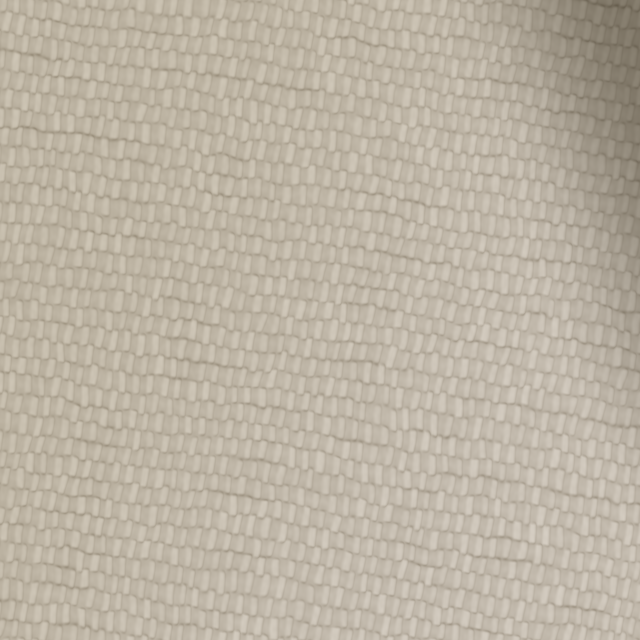
Reproduce this texture procedurally as a WebGL 2 fragment shader.

```glsl
#version 300 es
precision highp float;

uniform vec2 u_resolution;
out vec4 fragColor;

float hash(vec2 p) {
  p = fract(p * vec2(0.1931, 0.3719));
  p += dot(p, p.yx + 23.47);
  return fract((p.x + p.y) * p.x * 7.31);
}

vec2 gradientAt(vec2 cell) {
  float angle = 6.2832 * hash(cell);
  return vec2(cos(angle), sin(angle));
}

// Gradient noise, about -0.7 to 0.7
float noise(vec2 p) {
  vec2 i = floor(p), f = p - i;
  vec2 u = f * f * f * (f * (f * 6.0 - 15.0) + 10.0);
  vec2 e = vec2(1.0, 0.0);
  float low = mix(dot(gradientAt(i), f), dot(gradientAt(i + e), f - e), u.x);
  float high = mix(dot(gradientAt(i + e.yx), f - e.yx), dot(gradientAt(i + 1.0), f - 1.0), u.x);
  return mix(low, high, u.y);
}

// Brightness of the plain weave: long warp beads, staggered row by row
float weave(vec2 p) {
  vec2 q = p * vec2(44.0, 34.0);
  q += vec2(0.26, 0.22) * vec2(noise(q * 0.6), noise(q * 0.6 + 37.0));
  float bead = 0.0, rim = 0.0, pit = 0.0;

  // Beads reach past their row, so the rows above and below count too
  for (int k = -1; k <= 1; k++) {
    float row = floor(q.y) + float(k);
    float x = q.x + 0.5 * mod(row, 2.0);
    vec2 cell = vec2(floor(x), row);
    float vary = hash(cell + 61.0);
    float shift = hash(cell + 17.0) - 0.5;
    vec2 f = vec2(x - cell.x - 0.5 - 0.08 * shift, (q.y - row - 0.5 + 0.16 * shift) * 1.3);
    vec2 d = abs(f) - vec2(0.19 + 0.06 * vary, 0.58 + 0.12 * vary) + 0.19;
    float dist = length(max(d, 0.0)) + min(max(d.x, d.y), 0.0) - 0.19;
    bead = max(bead, smoothstep(0.11, -0.17, dist) * (0.7 + 0.4 * vary));

    // Shade along the right flank, and small pits at the bead ends
    rim = max(rim, exp(-pow((dist - 0.05) / 0.07, 2.0)) * smoothstep(-0.1, 0.22, f.x));
    vec2 end = vec2(f.x - 0.06, abs(f.y) - 0.68) / vec2(0.2, 0.1);
    pit = max(pit, exp(-dot(end, end)) * (0.35 + 0.65 * hash(cell + 83.0)));
  }

  // Some stretches of a row open into a longer dark seam
  float open = smoothstep(0.05, 0.4, noise(vec2(q.x * 0.17, floor(q.y + 0.5) * 0.73 + 11.0)));
  float seam = abs(fract(q.y + 0.5) - 0.5);
  float seamLine = exp(-seam * seam * 110.0) * open * (1.0 - 0.6 * bead);
  float weft = 0.70 + 0.05 * cos(6.2832 * q.y + 3.1416);
  return mix(weft, 1.0, bead) - 0.15 * rim - 0.32 * pit - 0.24 * seamLine;
}

void main() {
  vec2 uv = gl_FragCoord.xy / u_resolution;

  // Cloth is turned clockwise and gently stretched out of true
  float turn = 0.145 + 0.03 * (uv.x - 0.5);
  vec2 p = mat2(cos(turn), sin(turn), -sin(turn), cos(turn)) * (uv - 0.5);
  p += 0.012 * vec2(noise(uv * 4.0 + 5.0), noise(uv * 4.0 + 19.0));

  float light = weave(p + 2.0);
  light += 0.10 * noise(uv * vec2(140.0, 90.0)) + 0.07 * noise(uv * 22.0);
  vec3 color = mix(vec3(0.60, 0.56, 0.49), vec3(0.80, 0.77, 0.715), light);

  // Cooler, brighter cloth toward the lower right
  float glow = smoothstep(0.3, 1.3, uv.x + 0.6 * (1.0 - uv.y));
  color *= mix(vec3(0.985, 0.98, 0.965), vec3(1.02, 1.02, 1.035), glow);

  // Soft fold shadow in the upper right
  float foldDist = uv.x - 0.80 - 0.38 * (1.0 - uv.y) + 0.03 * noise(uv * 3.0);
  float shadow = smoothstep(-0.15, 0.19, foldDist);
  color *= mix(vec3(1.0), vec3(0.65, 0.635, 0.595), shadow);

  fragColor = vec4(color, 1.0);
}
```
